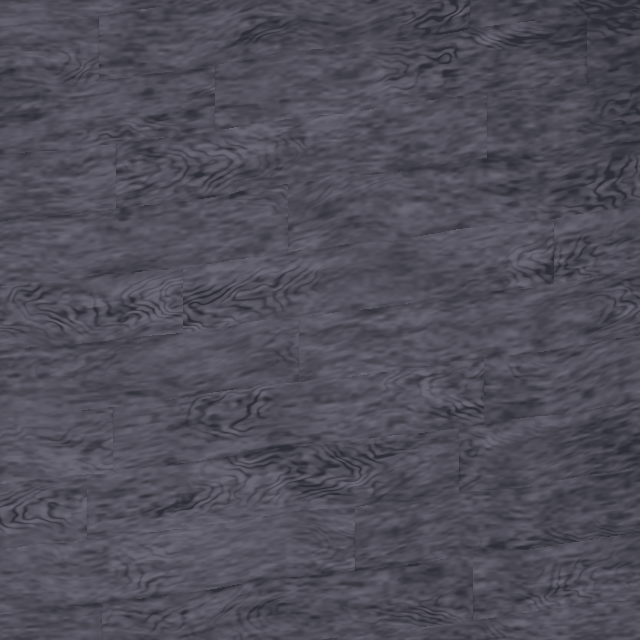
Write a three.js fragment shader that draws this texture.

```glsl
// Dark blue-grey oak floor: slightly tilted boards with fine fibres and patches of figured rings.
varying vec2 vUv;

const vec3 SHADOW = vec3(0.180, 0.181, 0.219);
const vec3 LIGHT = vec3(0.410, 0.402, 0.452);
const float SLOPE = 0.13;
const float BOARD_HEIGHT = 0.1025;
const float BOARD_LENGTH = 0.58;

float hash(vec2 p) {
  return fract(sin(dot(p, vec2(127.1, 311.7))) * 43758.5453);
}

float noise(vec2 p) {
  vec2 cell = floor(p);
  vec2 f = fract(p);
  f = f * f * (3.0 - 2.0 * f);
  float low = mix(hash(cell), hash(cell + vec2(1.0, 0.0)), f.x);
  float high = mix(hash(cell + vec2(0.0, 1.0)), hash(cell + 1.0), f.x);
  return mix(low, high, f.y);
}

float fbm(vec2 p) {
  float sum = 0.0;
  float weight = 0.533;
  for (int i = 0; i < 4; i++) {
    sum += weight * noise(p);
    p = p * 2.03 + vec2(17.3, 9.1);
    weight *= 0.5;
  }
  return sum;
}

// Nested, wavering arches; returns the darkness of their late-wood lines.
float arches(vec2 p, float seed, float facing) {
  vec2 shift = vec2(seed * 37.0, seed * 19.0);
  float spread = sqrt(p.y * p.y + 0.00008);
  float phase = 33.0 * (p.x * facing - 2.4 * spread);
  phase += 6.0 * fbm(p * vec2(9.0, 19.0) + shift);
  phase += 0.9 * noise(p * vec2(55.0, 80.0) + shift);
  float wave = 0.5 + 0.5 * sin(6.2832 * phase);
  return wave * wave * (0.3 + 1.3 * noise(p * vec2(28.0, 50.0) + shift));
}

// Fine fibres, bent by a slow warp; centred on zero.
float fibres(vec2 p, float seed) {
  vec2 shift = vec2(seed * 53.0, seed * 29.0);
  float bend = 0.04 * fbm(p * vec2(4.0, 9.0) + shift);
  vec2 q = vec2(p.x, p.y + bend);
  float coarse = noise(q * vec2(16.0, 95.0) + shift);
  float fine = noise(q * vec2(48.0, 170.0) + shift);
  float flecks = noise(q * vec2(105.0, 215.0) - shift);
  return 0.26 * coarse + 0.42 * fine + 0.32 * flecks - 0.5;
}

// Soft dark line where the distance is near zero.
float seam(float dist, float width) {
  return 1.0 - smoothstep(0.0, width, abs(dist));
}

void main() {
  // Board layout
  float wander = 0.016 * (fbm(vUv * vec2(7.0, 4.0)) - 0.5);
  vec2 floorPos = vec2(vUv.x, vUv.y - SLOPE * vUv.x - 0.036 + wander);
  float rowPos = floorPos.y / BOARD_HEIGHT;
  float row = floor(rowPos);
  float lengthPos = floorPos.x / BOARD_LENGTH + hash(vec2(row, 3.0));
  vec2 board = vec2(floor(lengthPos), row);
  float seed = hash(board + 11.0);
  float facing = hash(board + 5.0) < 0.65 ? 1.0 : -1.0;

  // Grain coordinates run along the board, with a wandering centre line
  float centre = 0.35 + 0.3 * hash(board + 23.0);
  vec2 grain = vec2(floorPos.x, (fract(rowPos) - centre) * BOARD_HEIGHT);
  grain.y += 0.025 * (noise(vec2(grain.x * 7.0, seed * 41.0)) - 0.5);

  // Figured patches fade into plain fibres
  float patchNoise = noise(vec2(grain.x * 7.0, grain.y * 12.0) + seed * 61.0);
  float figured = smoothstep(0.50, 0.85, patchNoise);
  figured *= 1.0 - smoothstep(0.020, 0.058, abs(grain.y));
  float rings = arches(grain, seed, facing);

  // Tone: broad light, board shade, cloudy streaks, fibres, rings
  float tone = 0.620 + 0.24 * (0.45 - vUv.x) - 0.08 * (vUv.y - 0.5);
  tone += 0.09 * (seed - 0.5);
  tone += 0.46 * (fbm(vUv * vec2(3.0, 5.0) + 4.0) - 0.5);
  tone += 0.44 * (fbm(grain * vec2(12.0, 42.0) + seed * 71.0) - 0.5);
  float fibreArea = noise(floorPos * vec2(5.0, 13.0) + 57.0);
  tone += mix(0.65, 1.25, fibreArea) * fibres(grain, seed);
  tone += figured * (0.12 - 0.50 * rings);

  // Short dark pores
  float pores = noise(grain * vec2(44.0, 140.0) + seed * 83.0);
  float poreArea = smoothstep(0.3, 0.75, noise(floorPos * vec2(5.0, 16.0) + 31.0));
  tone -= 0.32 * poreArea * smoothstep(0.55, 0.95, pores);

  // Faint, broken seams; every second one is stronger
  float rowEdge = (fract(rowPos + 0.5) - 0.5) * BOARD_HEIGHT;
  float endEdge = (fract(lengthPos + 0.5) - 0.5) * BOARD_LENGTH;
  float nearestSeam = floor(rowPos + 0.5);
  float strength = mix(0.26, 0.04, mod(nearestSeam, 2.0));
  float broken = smoothstep(0.3, 0.75, noise(floorPos * vec2(9.0, 30.0) + 7.0));
  tone -= strength * broken * seam(rowEdge, 0.009);
  tone -= 0.10 * broken * seam(endEdge, 0.004);

  gl_FragColor = vec4(mix(SHADOW, LIGHT, clamp(tone, 0.0, 1.0)), 1.0);
}
```
